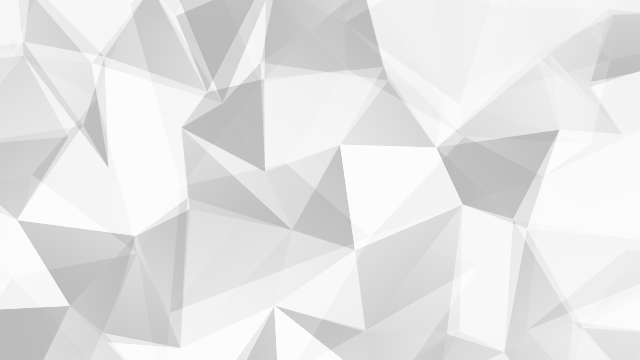
Write a Shadertoy shader that draws this background.

```glsl
// Pale grey low-poly background: faceted triangles under translucent veils and bright slivers.

const float FACET_SIZE  = 0.228;  // mesh cell, in canvas heights
const float VEIL_SIZE   = 0.30;
const float JITTER      = 0.82;   // vertex scatter, in cells
const float SLIVER      = 0.20;   // offset of the doubled mesh, in cells
const float SOFTNESS    = 0.003;  // edge blur, in canvas heights
const float WHITE       = 0.988;
const float DARK_RANGE  = 0.345;  // darkness of the deepest facet
const float DARK_LIMIT  = 0.26;   // soft ceiling of darkness
const float DARK_POWER  = 3.0;    // higher leaves more facets near white
const float PAIRING     = 0.45;   // share of cells whose two facets match
const float FACET_SLOPE = 0.18;   // gradient inside a facet
const float SLIVER_MIX  = 0.33;   // 0 gives the brightest slivers
const float VEIL_TILT   = 0.5;    // radians
const float VEIL_DEPTH  = 0.035;  // darkness added by the deepest veil

float hash(vec2 p, float seed) {
    vec3 q = fract(vec3(p.xyx + seed * 7.31) * vec3(0.1031, 0.1030, 0.0973));
    q += dot(q, q.yzx + 33.33);
    return fract((q.x + q.y) * q.z);
}

vec2 hash2(vec2 p, float seed) {
    return vec2(hash(p, seed), hash(p, seed + 11.7));
}

float cross2(vec2 a, vec2 b) {
    return a.x * b.y - a.y * b.x;
}

// Scattered grid vertex; shift moves about half of the vertices a little further.
vec2 meshVertex(vec2 id, float seed, float shift) {
    vec2 v = id + 0.5 + (hash2(id, seed) - 0.5) * JITTER;
    float moved = step(0.45, hash(id, seed + 3.1));
    return v + (hash2(id, seed + 5.3) - 0.5) * 2.0 * shift * moved;
}

float edgeDistance(vec2 p, vec2 a, vec2 b) {
    return cross2(p - a, b - a) / max(length(b - a), 1e-4);
}

// Soft coverage of triangle abc at p.
float triangleCover(vec2 p, vec2 a, vec2 b, vec2 c, float soft) {
    float turn = sign(cross2(b - a, c - a));
    float d = max(turn * edgeDistance(p, a, b),
              max(turn * edgeDistance(p, b, c), turn * edgeDistance(p, c, a)));
    return clamp(0.5 - d / soft, 0.0, 1.0);
}

// Random facet value in 0..1 with a linear slope across the facet.
float facetValue(vec2 p, vec2 center, vec2 id, float side, float seed) {
    float paired = step(hash(id, seed + 17.0), PAIRING);
    float value = hash(id, seed + 19.0 + side * 4.0 * (1.0 - paired));
    float angle = 6.2832 * hash(id, seed + 29.0 + side);
    float slope = dot(p - center, vec2(cos(angle), sin(angle)));
    return clamp(value * (1.0 + FACET_SLOPE * slope), 0.0, 1.0);
}

// Triangulated scattered grid; p is in cells.
float mesh(vec2 p, float seed, float shift, float soft) {
    vec2 base = floor(p - 0.5);
    float total = 0.0, weight = 0.0;
    for (int j = -1; j <= 1; j++)
    for (int i = -1; i <= 1; i++) {
        vec2 id = base + vec2(i, j);
        vec2 a = meshVertex(id, seed, shift);
        vec2 b = meshVertex(id + vec2(1, 0), seed, shift);
        vec2 c = meshVertex(id + vec2(1, 1), seed, shift);
        vec2 d = meshVertex(id + vec2(0, 1), seed, shift);

        // Pick a diagonal that stays inside the quad.
        bool acInside = cross2(c - a, b - a) * cross2(c - a, d - a) < 0.0;
        bool bdInside = cross2(d - b, a - b) * cross2(d - b, c - b) < 0.0;
        bool useBd = bdInside && (!acInside || hash(id, seed + 13.0) < 0.5);
        if (useBd) {
            vec2 first = a;
            a = b; b = c; c = d; d = first;
        }

        float w0 = triangleCover(p, a, b, c, soft);
        float w1 = triangleCover(p, a, c, d, soft);
        total += w0 * facetValue(p, (a + b + c) / 3.0, id, 0.0, seed)
               + w1 * facetValue(p, (a + c + d) / 3.0, id, 1.0, seed);
        weight += w0 + w1;
    }
    return total / max(weight, 1e-4);
}

void mainImage(out vec4 fragColor, in vec2 fragCoord) {
    vec2 p = fragCoord / iResolution.y;
    float soft = max(SOFTNESS, 1.0 / iResolution.y);

    // Main facets, doubled by a slightly displaced copy
    vec2 q = p / FACET_SIZE + 20.0;
    float facet  = pow(mesh(q, 2.0, 0.0, soft / FACET_SIZE), DARK_POWER);
    float copied = pow(mesh(q, 2.0, SLIVER, soft / FACET_SIZE), DARK_POWER);
    float dark = DARK_RANGE * mix(min(facet, copied), max(facet, copied), SLIVER_MIX);

    // Larger tilted veils that lighten or deepen what lies below
    float co = cos(VEIL_TILT), si = sin(VEIL_TILT);
    vec2 r = mat2(co, si, -si, co) * p / VEIL_SIZE + 40.0;
    float veil = mesh(r, 6.0, 0.0, soft / VEIL_SIZE);
    dark = dark * mix(0.75, 1.2, veil) + VEIL_DEPTH * veil * veil;

    // Soft ceiling keeps the deepest facets a light grey
    dark /= pow(1.0 + pow(dark / DARK_LIMIT, 4.0), 0.25);
    fragColor = vec4(vec3(clamp(WHITE - dark, 0.0, 1.0)), 1.0);
}
```
